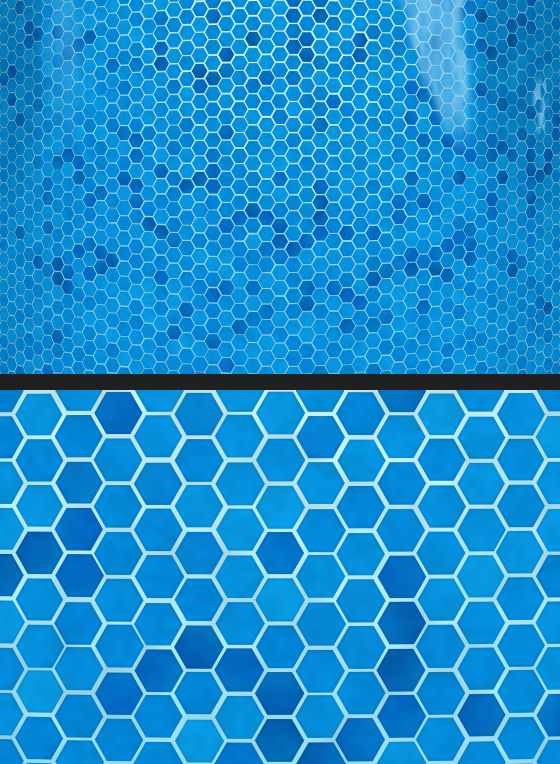
Top, the full canvas; bottom, a detail of the centre.
Reproduce this pattern procedurally as a Shadertoy shader.

```glsl
// Glossy blue hexagon tiles with pale grout, wrapped around an upright cylinder.

const float ROWS = 24.0;                    // tiles down the middle
const float RADIUS = 0.9;                   // cylinder radius in canvas heights
const vec2 PITCH = vec2(1.7320508, 1.0);    // lattice period in tile heights

float hash(vec2 p) {
    return fract(sin(dot(p, vec2(127.1, 311.7))) * 43758.5453);
}

float noise(vec2 p) {
    vec2 i = floor(p), f = fract(p);
    f = f * f * (3.0 - 2.0 * f);
    return mix(mix(hash(i), hash(i + vec2(1, 0)), f.x),
               mix(hash(i + vec2(0, 1)), hash(i + vec2(1, 1)), f.x), f.y);
}

// Soft-sided window between lo and hi
float band(float x, float lo, float hi, float soft) {
    return smoothstep(lo - soft, lo + soft, x) * (1.0 - smoothstep(hi - soft, hi + soft, x));
}

// Unroll the cylinder; rows shrink towards the receding sides
vec2 unroll(vec2 p, float angle) {
    const float horizon = 0.1;
    float depth = 1.0 + 0.3 * (1.0 - cos(angle));
    return vec2(RADIUS * angle, (p.y - horizon) * depth + horizon - 0.0625) * ROWS;
}

// Integer id of the nearest tile; its centre is id * PITCH / 2
vec2 tileId(vec2 q) {
    vec2 even = 2.0 * floor(q / PITCH + 0.5);
    vec2 odd = 2.0 * floor(q / PITCH) + 1.0;
    vec2 a = q - even * PITCH * 0.5, b = q - odd * PITCH * 0.5;
    return dot(a, a) < dot(b, b) ? even : odd;
}

// Flat-topped hexagon, negative inside
float hexagon(vec2 p, float apothem) {
    p = abs(p);
    return max(p.y, dot(p, vec2(0.8660254, 0.5))) - apothem;
}

// Glaze: clustered dark tiles, a shaded corner and faint mottling
vec3 glaze(vec2 id, vec2 local) {
    float tone = hash(id + 3.1);
    vec3 col = mix(vec3(0.005, 0.515, 0.835), vec3(0.03, 0.60, 0.88), tone);
    float cluster = noise(id * 0.17 + 8.0);
    float dark = smoothstep(0.72, 1.02, hash(id + 17.7) + 0.34 * (cluster - 0.45));
    float turn = 6.2831853 * hash(id + 41.3);
    float slope = dot(local, vec2(cos(turn), sin(turn)));
    vec3 deep = mix(vec3(0.01, 0.41, 0.77), vec3(0.01, 0.35, 0.65), hash(id + 29.0));
    col = mix(col, deep, clamp(dark * (0.85 + 0.7 * slope), 0.0, 1.0));
    float mottle = noise(local * 5.0 + id * 7.0) - 0.5;
    return col * (1.0 + 0.07 * mottle + 0.05 * slope);
}

// Window reflections, broken up by the tilt of each tile
float reflection(vec2 p, vec2 id) {
    vec2 r = p + 0.025 * (vec2(hash(id + 5.0), hash(id + 9.0)) - 0.5);
    float left = 0.32 + 0.35 * (0.5 - r.y);
    float right = 0.49 + 0.07 * (0.5 - r.y);
    float window = band(r.x, left, right, 0.015) * smoothstep(0.08, 0.24, r.y);
    float ripple = noise(vec2(r.x * 70.0, r.y * 18.0));
    float sheen = band(r.x, -0.61, -0.54, 0.03) * smoothstep(0.05, 0.4, r.y);
    float glint = band(r.x, 0.69, 0.72, 0.008) * band(r.y, 0.15, 0.28, 0.03);
    return window * (0.35 + 0.4 * ripple) + 0.22 * sheen
         + glint * smoothstep(0.35, 0.8, ripple) * 0.6;
}

// Shade falling off around the sides, stronger towards the top
float sideShade(vec2 p) {
    float edge = smoothstep(0.45, 0.78, abs(p.x));
    float top = smoothstep(-0.2, 0.4, p.y);
    float recess = smoothstep(0.51, 0.55, p.x) + smoothstep(0.62, 0.67, -p.x);
    return 1.0 - 0.09 * edge - 0.10 * top * recess;
}

void mainImage(out vec4 fragColor, in vec2 fragCoord) {
    vec2 p = (fragCoord - 0.5 * iResolution.xy) / iResolution.y;
    float angle = asin(clamp(p.x / RADIUS, -0.99, 0.99));
    vec2 q = unroll(p, angle);
    float blur = 0.45 * length(fwidth(q));

    // Hand-laid tiles: small shifts and size changes vary the joints
    vec2 id = tileId(q);
    vec2 local = q - id * PITCH * 0.5;
    vec2 shift = 0.035 * (vec2(hash(id + 61.0), hash(id + 73.0)) - 0.5);
    float lit = smoothstep(-0.5, 0.4, p.y) * (1.0 - smoothstep(0.15, 0.6, abs(p.x)));
    float joint = 0.036 + 0.014 * lit + 0.012 * (hash(id + 83.0) - 0.5);
    float d = hexagon(local - shift, 0.5 - joint);

    // Tile face with a thin shaded rim
    vec3 tile = glaze(id, local);
    tile *= 1.0 - 0.06 * smoothstep(-0.09, 0.0, d);

    // Grout, brightest in the upper middle
    vec3 grout = mix(vec3(0.48, 0.80, 0.92), vec3(0.82, 0.95, 0.97), lit);
    grout *= 0.93 + 0.14 * noise(q * 1.7);

    vec3 col = mix(tile, grout, smoothstep(-blur, blur, d));
    col *= sideShade(p);
    col = mix(col, vec3(0.60, 0.82, 0.94), reflection(p, id));
    fragColor = vec4(clamp(col, 0.0, 1.0), 1.0);
}
```
